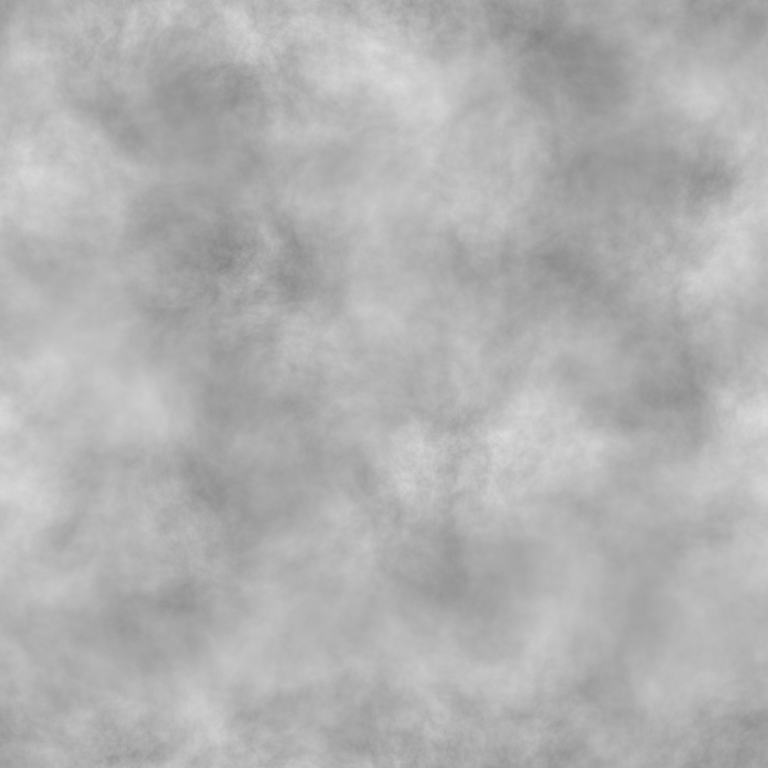
Reproduce this texture procedurally as a Shadertoy shader.

```glsl
#define BASE_CELLS 4.0      // cloud cells across the tile, whole number
#define OCTAVES 7
#define GAIN 0.63           // mean amplitude ratio between octaves
#define PATCHINESS 0.17     // how much the gain drifts from place to place
#define WARP 0.025          // distortion in tile widths
#define MEAN_GREY 0.697
#define CONTRAST 0.18

// Integer hash: three lattice values to a unit gradient
vec2 hashGradient(vec2 cell, float seed) {
    uvec3 v = uvec3(cell, seed);
    v = v * 1664525u + 1013904223u;
    v.x += v.y * v.z; v.y += v.z * v.x; v.z += v.x * v.y;
    v ^= v >> 16u;
    v.x += v.y * v.z; v.y += v.z * v.x; v.z += v.x * v.y;
    vec2 dir = vec2(v.xy & 65535u) / 32767.5 - 1.0;
    return normalize(dir + 0.00001);
}

// Gradient noise that wraps after `period` cells
float tileNoise(vec2 p, float period, float seed) {
    vec2 cell = floor(p);
    vec2 f = p - cell;
    vec2 lo = mod(cell, period);
    vec2 hi = mod(cell + 1.0, period);
    vec2 w = f * f * f * (f * (f * 6.0 - 15.0) + 10.0);
    float a = dot(hashGradient(lo, seed), f);
    float b = dot(hashGradient(vec2(hi.x, lo.y), seed), f - vec2(1, 0));
    float c = dot(hashGradient(vec2(lo.x, hi.y), seed), f - vec2(0, 1));
    float d = dot(hashGradient(hi, seed), f - 1.0);
    return mix(mix(a, b, w.x), mix(c, d, w.x), w.y);
}

// Octave sum; each octave is shifted so the lattices do not line up
float cloud(vec2 uv, int octaves, float gain, float seed) {
    float sum = 0.0, amplitude = 1.0, cells = BASE_CELLS;
    for (int i = 0; i < octaves; i++) {
        float layer = seed + float(i);
        vec2 shift = layer * vec2(0.37, 0.71);
        sum += amplitude * tileNoise(uv * cells + shift, cells, layer);
        amplitude *= gain;
        cells *= 2.0;
    }
    return sum;
}

void mainImage(out vec4 fragColor, in vec2 fragCoord) {
    vec2 uv = fragCoord / iResolution.xy;

    // Mild periodic warp breaks up the round cells
    vec2 swirl = vec2(cloud(uv, 3, 0.5, 20.0), cloud(uv, 3, 0.5, 40.0));

    // Grain is strong in some patches and soft in others
    float gain = GAIN + PATCHINESS * cloud(uv, 2, 0.5, 60.0);
    float density = cloud(uv + WARP * swirl, OCTAVES, gain, 1.0);

    float grey = MEAN_GREY + CONTRAST * density;
    fragColor = vec4(vec3(grey), 1.0);
}
```
